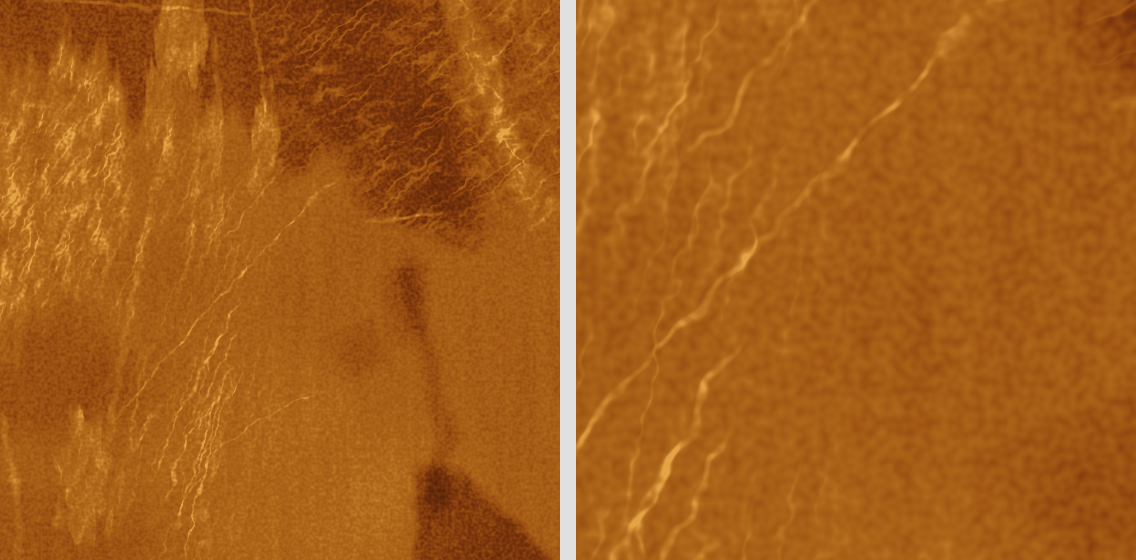
Left, the full canvas; right, a detail of the centre.
Give the GLSL for this texture, as a three.js fragment shader.

```glsl
// Radar-like view of a fractured volcanic plain in amber tones.
// Soft and ragged ellipses set the tone of each terrain; contours of stretched
// gradient noise draw swarms of cracks; bent, wobbling segments draw the faults.
varying vec2 vUv;

const vec3 UMBER = vec3(0.47, 0.20, 0.045);
const vec3 RUST  = vec3(0.58, 0.29, 0.06);
const vec3 OCHRE = vec3(0.64, 0.35, 0.08);
const vec3 AMBER = vec3(0.68, 0.40, 0.10);
const vec3 GOLD  = vec3(0.75, 0.47, 0.15);
const vec3 STRAW = vec3(0.86, 0.60, 0.24);
const float PLAIN_TONE = 2.3;   // tone 0 is umber, 5 is straw
const float GRAIN = 1.25;
const float THIN = 0.0021;      // fault half width
const float WOBBLE = 0.012;
const vec2 FLAME = vec2(0.03, 0.10);   // raggedness of highland edges

vec2 gradient(vec2 cell) {
  vec3 h = fract(cell.xyx * vec3(0.1031, 0.1030, 0.0973));
  h += dot(h, h.yzx + 33.33);
  float a = 6.2832 * fract((h.x + h.y) * h.z);
  return vec2(cos(a), sin(a));
}

float noise(vec2 p) {
  vec2 i = floor(p), f = fract(p), e = vec2(1.0, 0.0);
  vec2 u = f * f * f * (f * (f * 6.0 - 15.0) + 10.0);
  float low = mix(dot(gradient(i), f), dot(gradient(i + e), f - e), u.x);
  float high = mix(dot(gradient(i + e.yx), f - e.yx), dot(gradient(i + 1.0), f - 1.0), u.x);
  return mix(low, high, u.y);
}

float fbm(vec2 p) {
  float sum = 0.0, amp = 1.0;
  for (int i = 0; i < 4; i++) {
    sum += amp * noise(p);
    p = p * 2.03 + 17.3;
    amp *= 0.5;
  }
  return sum;
}

// Filled ellipse (centre, radii) with a soft rim.
float blob(vec2 p, vec4 e, float rim) {
  return 1.0 - smoothstep(1.0 - rim, 1.0 + rim, length((p - e.xy) / e.zw));
}

// Coordinates across and along one direction.
vec2 turn(vec2 p, float angle) {
  vec2 d = vec2(cos(angle), sin(angle));
  return vec2(dot(p, vec2(-d.y, d.x)), dot(p, d));
}

// Many thin broken cracks that run along one angle.
float swarm(vec2 p, float angle, vec2 freq, float width) {
  vec2 q = turn(p, angle);
  q.x += 0.009 * noise(p * 30.0) + 0.006 * noise(p * 85.0);
  float crack = 1.0 - smoothstep(0.0, width, abs(noise(q * freq)));
  return crack * smoothstep(-0.25, 0.25, noise(q * freq * vec2(0.8, 2.2) + 31.0));
}

// One bent fault (start, end) with faded ends.
float fault(vec2 p, vec4 s, float bow, float width) {
  vec2 ab = s.zw - s.xy, side = normalize(vec2(-ab.y, ab.x));
  float h = clamp(dot(p - s.xy, ab) / dot(ab, ab), 0.0, 1.0);
  float d = length(p - s.xy - ab * h - side * bow * 4.0 * h * (1.0 - h));
  return (1.0 - smoothstep(width * 0.3, width * 1.8, d)) * smoothstep(0.0, 0.1, min(h, 1.0 - h));
}

vec3 ramp(float t) {
  vec3 c = mix(UMBER, RUST, clamp(t, 0.0, 1.0));
  c = mix(c, OCHRE, clamp(t - 1.0, 0.0, 1.0));
  c = mix(c, AMBER, clamp(t - 2.0, 0.0, 1.0));
  c = mix(c, GOLD, clamp(t - 3.0, 0.0, 1.0));
  c = mix(c, STRAW, clamp(t - 4.0, 0.0, 1.3));
  return c * (1.0 + 0.22 * clamp(t, -1.3, 0.0));
}

void main() {
  vec2 p = vUv;
  vec2 soft = p + 0.04 * vec2(fbm(p * 7.0), fbm(p * 7.0 + 40.0));
  vec2 rag = p + FLAME * vec2(fbm(p * vec2(30.0, 10.0)), fbm(p * vec2(32.0, 8.0) + 9.0));
  vec2 jag = p + WOBBLE * vec2(noise(p * 24.0) + 0.5 * noise(p * 70.0), noise(p * 24.0 + 50.0));

  // Plain with upright streaks, and dark lowlands
  float tone = PLAIN_TONE + 0.45 * fbm(p * 4.0) + 0.5 * noise(p * vec2(42.0, 5.0));
  tone += 0.6 * blob(soft, vec4(0.52, 0.10, 0.25, 0.22), 0.6);
  tone -= 1.7 * blob(rag, vec4(0.36, 1.0, 0.42, 0.20), 0.25);
  tone -= 1.0 * blob(soft, vec4(0.07, 0.33, 0.20, 0.13), 0.6);
  tone -= 0.9 * blob(soft, vec4(0.08, 0.03, 0.22, 0.10), 0.6);
  float basin = max(blob(soft, vec4(0.79, 0.78, 0.17, 0.21), 0.15), blob(soft, vec4(0.65, 0.92, 0.19, 0.19), 0.3));
  basin = max(basin, 0.8 * blob(soft, vec4(0.52, 0.74, 0.045, 0.06), 0.5));
  float east = blob(soft, vec4(0.95, 0.83, 0.15, 0.24), 0.3);
  tone = mix(tone, 0.1 + 0.8 * fbm(p * 7.0), basin);
  tone = mix(tone, 1.0 + 1.6 * fbm(p * 10.0), 0.8 * east);
  float slope = jag.y - 0.165 + max(jag.x - 0.82, 0.0);
  tone -= 2.1 * smoothstep(0.73, 0.75, jag.x) * (1.0 - smoothstep(-0.02, 0.02, slope));
  tone -= 1.1 * fault(soft, vec4(0.73, 0.55, 0.80, 0.08), 0.01, 0.02);
  tone -= blob(soft, vec4(0.64, 0.38, 0.035, 0.06), 0.7) + blob(soft, vec4(0.72, 0.46, 0.04, 0.06), 0.7);

  // Bright ragged highlands with fibrous relief
  float west = max(blob(rag, vec4(0.13, 0.70, 0.10, 0.21), 0.2), blob(rag, vec4(0.01, 0.62, 0.10, 0.22), 0.25));
  float spires = max(blob(rag, vec4(0.325, 0.96, 0.042, 0.13), 0.15), blob(rag, vec4(0.285, 0.79, 0.035, 0.08), 0.2));
  spires = max(spires, blob(rag, vec4(0.37, 0.72, 0.03, 0.13), 0.2));
  spires = max(spires, blob(rag, vec4(0.465, 0.75, 0.022, 0.08), 0.2));
  float knoll = blob(rag, vec4(0.155, 0.16, 0.055, 0.10), 0.12);
  float ridge = fault(jag, vec4(0.80, 1.08, 0.99, 0.58), -0.02, 0.024);
  float relief = fbm(turn(p, 1.3) * vec2(36.0, 10.0));
  tone = mix(tone, 2.9 + 1.6 * relief, max(max(west, knoll), max(spires, ridge)));

  // Crack swarms
  float fan = blob(soft, vec4(0.32, 0.38, 0.15, 0.50), 0.4);
  tone += 1.6 * west * (swarm(p, 1.25, vec2(44.0, 8.0), 0.16) + swarm(p + 3.0, 1.1, vec2(60.0, 14.0), 0.2));
  tone += 1.4 * fan * (swarm(p, 1.25, vec2(28.0, 3.0), 0.09) + 0.7 * swarm(p + 7.0, 1.35, vec2(36.0, 5.0), 0.11));
  tone += 1.0 * (knoll + spires) * swarm(p + 5.0, 1.45, vec2(44.0, 10.0), 0.16);
  tone += max(basin, east) * (1.9 * swarm(p, 0.7, vec2(36.0, 6.0), 0.12) + 1.2 * swarm(p + 2.0, 0.35, vec2(40.0, 9.0), 0.12));
  tone += 1.6 * max(ridge, 0.7 * east) * swarm(p, 2.2, vec2(44.0, 12.0), 0.18);

  // Main faults
  float faults = fault(jag, vec4(0.19, 0.23, 0.63, 0.71), 0.012, THIN);
  for (int i = 0; i < 4; i++) {
    float k = float(i);
    faults += fault(jag, vec4(0.27 + 0.02 * k, 0.14 - 0.05 * k, 0.44 - 0.01 * k, 0.48 - 0.06 * k), 0.008, THIN);
  }
  faults += 0.7 * fault(jag, vec4(0.30, 0.03, 0.58, 0.30), 0.055, THIN);
  faults += 0.8 * fault(jag, vec4(0.38, 0.54, 0.52, 0.71), 0.006, THIN);
  faults += fault(jag, vec4(0.435, 1.04, 0.475, 0.78), 0.006, THIN * 1.5);
  faults += fault(jag, vec4(0.05, 1.0, 0.46, 0.97), 0.004, THIN * 1.5);
  faults += 1.5 * fault(jag, vec4(0.64, 0.60, 0.80, 0.62), 0.0, THIN * 1.5);
  faults += 0.8 * fault(jag, vec4(0.19, 0.18, 0.315, 0.80), 0.012, THIN * 3.0);
  faults += 0.8 * fault(jag, vec4(0.0, 0.27, 0.035, -0.04), 0.012, THIN * 3.0);
  tone += 1.7 * faults * (0.9 + 0.9 * noise(p * 60.0));

  // Fine radar grain
  tone += GRAIN * (noise(p * 165.0) + 0.6 * noise(p * 88.0 + 23.0));
  gl_FragColor = vec4(ramp(tone), 1.0);
}
```
